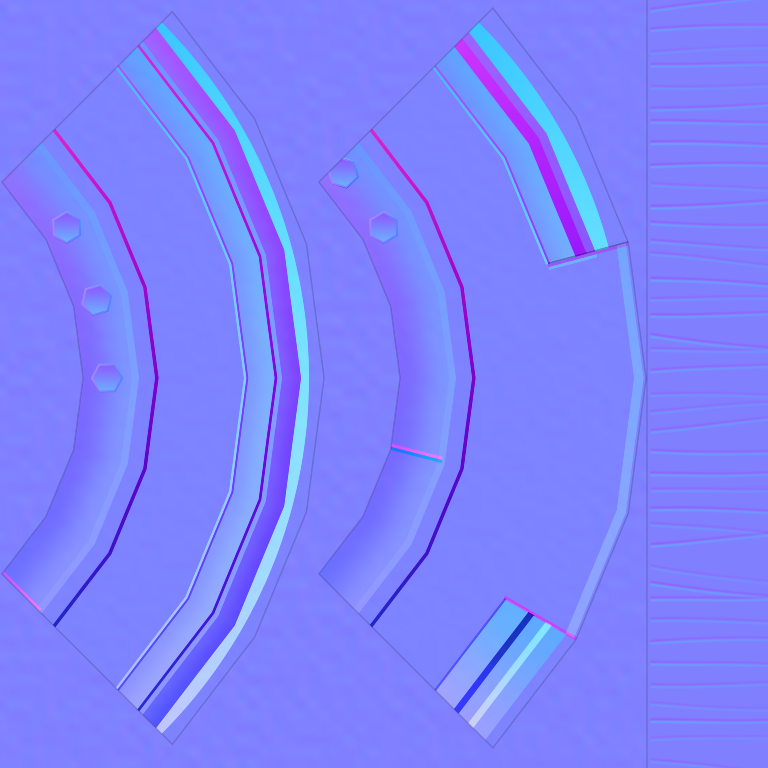
A WebGL 1 fragment shader for this texture map:

```glsl
precision highp float;
uniform vec2 u_resolution;

const float STEP = 0.2617994; // 15 degrees, one arc segment
float soft; // half a pixel in design units

float hash(vec2 p) {
  return fract(sin(dot(p, vec2(127.1, 311.7))) * 43758.5453);
}

float noise(vec2 p) {
  vec2 i = floor(p), f = fract(p);
  f = f * f * (3.0 - 2.0 * f);
  return mix(mix(hash(i), hash(i + vec2(1, 0)), f.x),
             mix(hash(i + vec2(0, 1)), hash(i + vec2(1, 1)), f.x), f.y);
}

float band(float x, float lo, float hi) {
  return smoothstep(lo - soft, lo + soft, x) - smoothstep(hi - soft, hi + soft, x);
}

// Slope of a fine bumpy surface
vec2 bumps(vec2 p) {
  float n = noise(p);
  return vec2(noise(p + vec2(0.3, 0)) - n, noise(p + vec2(0, 0.3)) - n);
}

float hexagon(vec2 p, float size) {
  p = abs(p);
  return max(p.y, dot(p, vec2(0.866, 0.5))) - size;
}

// Inner trough, its bevel and the dark groove beside it
float innerProfile(float rho) {
  return band(rho, 277.0, 326.0) * mix(0.2, -0.14, smoothstep(280.0, 326.0, rho))
       - band(rho, 326.0, 333.0) * 0.22
       + band(rho, 349.0, 352.6) * 1.0;
}

// Outer rail; wide sets the broken rail of the second arc
float railProfile(float rho, float r, float wide) {
  float t = band(rho, 440.3, 442.3) * 0.55 - band(rho, 437.8, 440.3) * 0.6;
  t -= band(rho, 442.3, 468.5) * mix(0.18, 0.36, smoothstep(442.0, 468.0, rho));
  float thin = band(rho, 468.5, 471.3) * 0.95 - band(rho, 471.3, 476.0) * 0.2
             + band(rho, 476.0, 495.0) * mix(0.3, 0.5, smoothstep(476.0, 495.0, rho));
  float broad = band(rho, 468.5, 480.0) * 0.85 + band(rho, 480.0, 489.0) * 0.35;
  float lip = smoothstep(-soft, soft, rho - mix(495.0, 489.0, wide))
            * (1.0 - smoothstep(-soft, soft, r - 503.0));
  return t + mix(thin, broad, wide) - lip * 0.74;
}

// Bottom stub of the broken rail
float stubProfile(float rho) {
  return band(rho, 440.3, 442.5) * 0.5 - band(rho, 442.5, 468.0) * 0.36
       + band(rho, 468.0, 474.5) * 0.8 - band(rho, 474.5, 488.0) * 0.3
       - band(rho, 488.0, 495.0) * 0.85 - band(rho, 495.0, 512.0) * 0.3;
}

// Adds one arc plate to the tilt; second picks the broken version
void drawArc(vec2 p, vec2 centre, float second, inout vec2 tilt, inout float dark) {
  vec2 q = p - centre;
  float r = length(q), a = atan(q.y, q.x);
  float rho = r * cos(mod(a, STEP) - 0.5 * STEP) / cos(0.5 * STEP);
  vec2 across = vec2(sin(a), -cos(a));

  float edge = max(max(277.0 - rho, rho - mix(518.0, 523.0, second)), (abs(a) - 3.0 * STEP) * r);
  float inside = 1.0 - smoothstep(-soft, soft, edge);
  vec2 t = across * innerProfile(rho) + bumps(p / 11.0) * 0.05 + vec2(-0.015, 0.025);

  // Rail, open between its two stubs on the second arc
  float fromTop = r * (a - STEP), fromBottom = r * (a + 2.0 * STEP);
  float top = smoothstep(-soft, soft, fromTop);
  float bottom = 1.0 - smoothstep(-soft, soft, fromBottom);
  float gap = second * (1.0 - top) * (1.0 - bottom);
  float stub = second * bottom;
  t += across * railProfile(rho, r, second) * (1.0 - gap) * (1.0 - stub);
  float blueing = smoothstep(-3.0 * STEP, -2.0 * STEP, a) * band(rho, 442.0, 512.0);
  t += stub * (across * stubProfile(rho) + vec2(-0.4, 0.05) * blueing);
  t -= gap * across * band(rho, 511.0, 520.5) * 0.28;

  // Caps where the rail breaks off
  float cap = second * band(rho, 440.0, 523.0);
  t += cap * band(fromTop, -3.0, 0.0) * vec2(0.2, -0.35);
  t += cap * band(fromTop, -6.0, -3.0) * vec2(-0.1, 0.35) * band(rho, 440.0, 490.0);
  t += cap * band(fromBottom, -1.0, 2.5) * vec2(0.55, -0.5);
  dark += cap * band(fromTop, 0.0, 1.5) * 0.3;

  // Seam across the trough
  float seam = r * (a + mix(3.0, 0.96, second) * STEP);
  float trough = band(rho, 277.0, 330.0);
  t += trough * (band(seam, 0.0, 3.2) * vec2(0.75, -0.2) + band(seam, -3.2, 0.0) * vec2(-0.75, 0.1));

  // Hexagonal pits, one per segment
  for (int i = 0; i < 3; i++) {
    float turn = (float(i) + second * 1.9) * STEP;
    if (second > 0.5) turn = i == 0 ? 2.0 * STEP : 2.87 * STEP;
    vec2 axis = vec2(cos(turn), sin(turn));
    vec2 d = q - axis * 301.0;
    float h = hexagon(vec2(dot(d, axis), dot(d, vec2(-axis.y, axis.x))), 13.8);
    float pit = 1.0 - smoothstep(-soft, soft, h);
    t = mix(t, vec2(0.12, -0.34) * d.y / 14.0 + vec2(-0.03, 0.04), pit);
    t += band(h, -1.5, 0.5) * d / 14.0 * vec2(-0.3, 0.3);
  }

  tilt = mix(tilt, t, inside);
  dark += (1.0 - smoothstep(0.2, 1.3, abs(edge))) * 0.16;
}

// Fine raised strands running across the right strip
vec2 strands(vec2 p) {
  vec2 t = vec2(0);
  float x = p.x - 649.0;
  for (int i = 0; i < 40; i++) {
    float n = float(i);
    float lean = hash(vec2(n, 3.0)) - 0.5;
    float slope = lean * 0.07 + lean * lean * lean * 0.9;
    float y = (n + 0.25 + 0.5 * hash(vec2(n, 7.0))) * 19.2;
    float d = p.y - y - slope * x - 1.5 * sin(x * 0.025 + n);
    float power = mix(0.14, 0.32, hash(vec2(n, 11.0))) * mix(1.0, 0.65, x / 120.0);
    t += vec2(0.5, -0.8) * power * (exp(-pow(d - 1.4, 2.0) * 0.6) - exp(-pow(d + 1.4, 2.0) * 0.6));
  }
  return t * smoothstep(0.0, 3.0, x);
}

void main() {
  // The canvas spans 768 design units
  vec2 p = gl_FragCoord.xy / u_resolution * 768.0;
  soft = 384.0 / u_resolution.y;

  vec2 tilt = bumps(p / 12.0) * 0.11 + vec2(0.0, 0.01);
  float dark = 0.0;
  drawArc(p, vec2(-194, 390), 0.0, tilt, dark);
  drawArc(p, vec2(123, 390), 1.0, tilt, dark);

  tilt = mix(tilt, strands(p), smoothstep(-soft, soft, p.x - 647.0));
  dark += (1.0 - smoothstep(0.2, 1.3, abs(p.x - 647.0))) * 0.14;

  float blue = 1.0 - 0.25 * smoothstep(0.8, 1.0, length(tilt));
  vec3 colour = vec3(0.5 + 0.5 * tilt, blue) * (1.0 - dark);
  gl_FragColor = vec4(clamp(colour, 0.0, 1.0), 1.0);
}
```
